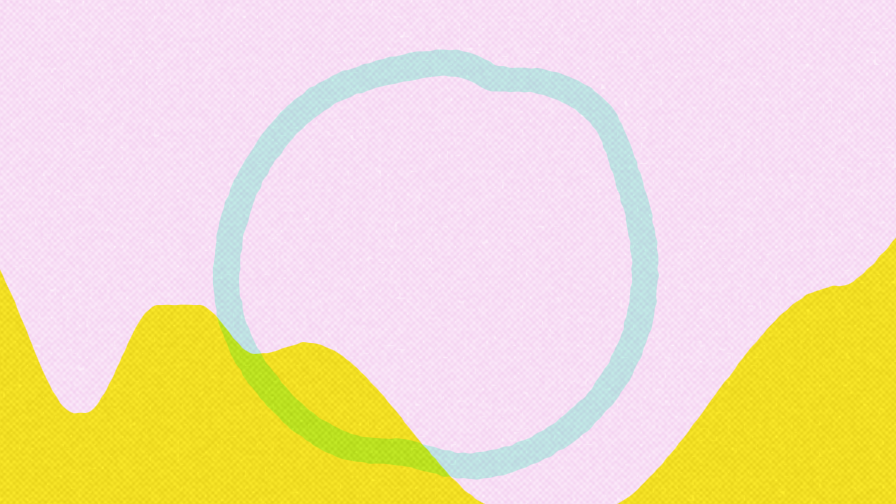
Give the GLSL for this background, as a Shadertoy shader.

```glsl
#define PAPER vec3(0.97, 0.87, 0.96)
#define HILL_INK vec3(0.945, 0.87, 0.135)
#define RING_INK vec3(0.773, 1.01, 0.927)
#define RING_CENTER vec2(0.866, 0.477)
#define RING_RADIUS 0.410
#define RING_HALF_WIDTH 0.0262
#define DOT_PERIOD 0.0125
#define DOT_STRENGTH 0.035
#define GRAIN_SIZE 0.0055
#define GRAIN_STRENGTH 0.04
#define EDGE_WOBBLE 0.0035

float hash(vec2 cell) {
    vec3 q = fract(cell.xyx * 0.1031);
    q += dot(q, q.yzx + 33.33);
    return fract((q.x + q.y) * q.z);
}

float valueNoise(vec2 p) {
    vec2 cell = floor(p);
    vec2 f = fract(p);
    f = f * f * (3.0 - 2.0 * f);
    float low = mix(hash(cell), hash(cell + vec2(1, 0)), f.x);
    float high = mix(hash(cell + vec2(0, 1)), hash(cell + vec2(1, 1)), f.x);
    return mix(low, high, f.y);
}

// Skyline: each slope raises or lowers the ground between two x positions
float slope(float x, float start, float end, float rise) {
    return rise * smoothstep(start, end, x);
}

float hillHeight(float x) {
    return 0.509
        + slope(x, -0.046, 0.150, -0.329)
        + slope(x, 0.167, 0.313, 0.215)
        + slope(x, 0.394, 0.505, -0.097)
        + slope(x, 0.514, 0.613, 0.023)
        + slope(x, 0.606, 1.019, -0.340)
        + slope(x, 1.164, 1.660, 0.451)
        + slope(x, 1.662, 1.852, 0.144);
}

// Smooth bulge around one direction, angles in degrees
float bulge(float angle, float center, float width, float amount) {
    float offset = mod(angle - center + 180.0, 360.0) - 180.0;
    return amount * exp(-offset * offset / (width * width));
}

// Distance to the hand-drawn ring
float ringDistance(vec2 p) {
    p -= RING_CENTER;
    float angle = degrees(atan(p.y, p.x));
    float radius = RING_RADIUS
        + bulge(angle, 44.0, 15.0, 0.030)
        + bulge(angle, 72.0, 8.0, -0.023)
        + bulge(angle, 103.0, 22.0, -0.017)
        + bulge(angle, 145.0, 18.0, -0.005)
        + bulge(angle, 195.0, 20.0, 0.011)
        + bulge(angle, 261.0, 14.0, -0.030)
        + bulge(angle, 322.0, 36.0, 0.011);
    return abs(length(p) - radius) - RING_HALF_WIDTH;
}

float coverage(float d) {
    return clamp(0.5 - d / max(fwidth(d), 1e-5), 0.0, 1.0);
}

void mainImage(out vec4 fragColor, in vec2 fragCoord) {
    vec2 p = fragCoord / iResolution.y;

    // Ink layers with slightly rough edges
    float wobble = EDGE_WOBBLE * (valueNoise(p * 75.0) - 0.5);
    float hill = coverage(p.y - hillHeight(p.x) + wobble);
    float ring = coverage(ringDistance(p) + wobble);
    vec3 color = mix(PAPER, HILL_INK, hill);
    color *= mix(vec3(1.0), RING_INK, ring);

    // Diagonal halftone dots
    vec2 wave = sin(6.28318 * p / DOT_PERIOD);
    vec3 dotTint = mix(vec3(0.3, 1.0, 0.35), vec3(0.8, 0.9, 0.6), hill);
    color -= DOT_STRENGTH * wave.x * wave.y * dotTint;

    // Fine grain and sparse pale flecks
    float grain = valueNoise(p / GRAIN_SIZE) - 0.5;
    float fleck = smoothstep(0.86, 1.0, valueNoise(p / GRAIN_SIZE * 0.7 + 41.0));
    color += GRAIN_STRENGTH * (grain + fleck) * dotTint;

    fragColor = vec4(clamp(color, 0.0, 1.0), 1.0);
}
```
